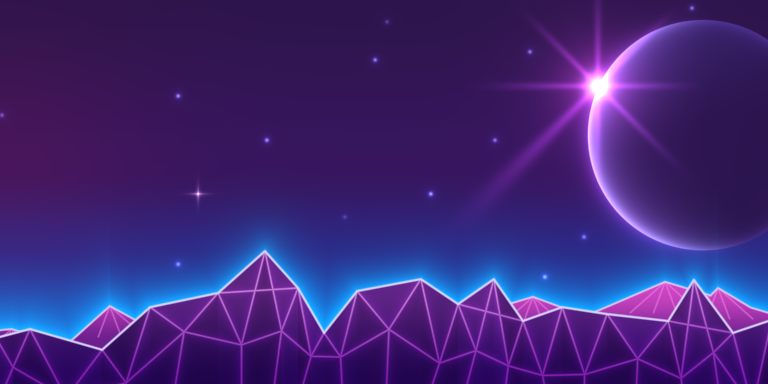
Write a Shadertoy shader that draws this background.

```glsl
// Neon night: a wireframe mountain range under a violet sky with an eclipsed planet.
// Peaks are a polyline whose facets and wires come from hashed inner vertices;
// the sky, planet rim, star flare and horizon glow are gradients and distance falloffs.

const vec2 ridge[19] = vec2[19](
    vec2(-.01, .12), vec2(.078, .143), vec2(.266, .089), vec2(.391, .2), vec2(.568, .237),
    vec2(.69, .346), vec2(.776, .25), vec2(.844, .133), vec2(.93, .242), vec2(1.096, .273),
    vec2(1.193, .208), vec2(1.286, .273), vec2(1.362, .164), vec2(1.464, .2), vec2(1.581, .182),
    vec2(1.74, .164), vec2(1.807, .271), vec2(1.909, .133), vec2(2.01, .167));

// Far peaks: apex position, left slope, right slope
const vec4 farPeaks[5] = vec4[5](
    vec4(.03, .143, .1, .3), vec4(.286, .203, .9, .55), vec4(1.388, .227, .3, .37),
    vec4(1.732, .266, .43, .3), vec4(1.87, .25, 1., .6));

// Stars: position, brightness
const vec3 stars[13] = vec3[13](
    vec3(.464, .75, .9), vec3(.695, .635, .9), vec3(.977, .844, .8), vec3(1.008, .943, .35),
    vec3(1.122, .495, 1.), vec3(1.289, .635, .7), vec3(1.38, .865, .7), vec3(.898, .435, .3),
    vec3(1.521, .383, .7), vec3(1.419, .279, .9), vec3(.464, .312, .8), vec3(1.802, .979, .7),
    vec3(.005, .7, .5));

float hash(float n) { return fract(sin(n * 127.1) * 43758.5453); }

float segment(vec2 p, vec2 a, vec2 b) {
    vec2 ab = b - a;
    return length(p - a - ab * clamp(dot(p - a, ab) / dot(ab, ab), 0., 1.));
}

float stroke(float d, float width) {
    float aa = 1. / iResolution.y;
    return 1. - smoothstep(width - aa, width + aa, d);
}

// Mesh vertex below ridge segment i
vec2 innerVertex(int i) {
    vec2 a = ridge[i], b = ridge[i + 1];
    return vec2((a.x + b.x) * .5, min(a.y, b.y) - .05 - .15 * hash(float(i) + 3.));
}

vec3 sky(vec2 p) {
    vec3 c = mix(vec3(.12, .32, .72), vec3(.17, .16, .53), smoothstep(.16, .36, p.y));
    c = mix(c, vec3(.215, .085, .37), smoothstep(.3, .57, p.y));
    c = mix(c, vec3(.18, .08, .3), smoothstep(.55, 1., p.y));
    return c + vec3(.07, 0., -.01) * exp(-dot(p - vec2(0, .55), p - vec2(0, .55)) * 7.);
}

vec3 planet(vec3 c, vec2 p) {
    vec2 q = p - vec2(1.831, .648);
    float inside = .3 - length(q);
    float facing = smoothstep(-.35, 1., dot(normalize(q + 1e-5), normalize(vec2(-1., -.15))));
    vec3 body = mix(vec3(.17, .08, .31), vec3(.25, .17, .48), smoothstep(.0, .3, q.y - q.x * .4) * .5);
    float depth = max(inside, 0.);
    body += vec3(.35, .27, .5) * facing * exp(-depth * 16.);
    body += vec3(.4, .42, .4) * facing * exp(-depth * 75.);
    body += vec3(.1, .08, .2) * exp(-depth * 60.);
    c += vec3(.25, .12, .35) * facing * exp(-abs(inside) * 50.);
    return mix(c, body, stroke(-inside, 0.));
}

vec3 flare(vec2 p) {
    vec2 q = p - vec2(1.557, .776);
    float d = length(q), rays = 0.;
    for (int k = 0; k < 8; k++) {
        float angle = float(k) * .7854;
        vec2 dir = vec2(cos(angle), sin(angle));
        float along = dot(q, dir), across = dot(q, vec2(-dir.y, dir.x));
        float reach = k == 5 ? .62 : .3 + .12 * hash(float(k));
        float width = .007 + (k == 5 ? .055 : .018) * max(along, 0.);
        rays += exp(-across * across / (width * width)) * step(0., along) * smoothstep(reach, 0., along);
    }
    return vec3(.36, .11, .42) * rays * .7 + vec3(.65, .2, .6) * exp(-d * 15.)
         + vec3(.9, .8, .9) * exp(-d * d * 1100.);
}

void mainImage(out vec4 fragColor, in vec2 fragCoord) {
    vec2 p = fragCoord / iResolution.y;
    vec3 c = sky(p);

    // Stars and one four-pointed sparkle
    for (int i = 0; i < 13; i++) {
        float d = length(p - stars[i].xy);
        c += stars[i].z * (vec3(.4, .45, .6) * exp(-d * d * 40000.) + vec3(.12, .1, .35) * exp(-d * 130.));
    }
    vec2 s = abs(p - vec2(.516, .495));
    c += vec3(.8, .6, .7) * (exp(-s.x * 350. - s.y * 75.) + exp(-s.y * 350. - s.x * 75.));

    c = planet(c, p);
    c += flare(p);

    // Far range: signed depth below its outline, plus wires fanning from each apex
    float farDepth = -1., farWire = 1.;
    for (int i = 0; i < 5; i++) {
        vec4 peak = farPeaks[i];
        float slope = p.x < peak.x ? peak.z : peak.w;
        farDepth = max(farDepth, (peak.y - slope * abs(p.x - peak.x) - p.y) / sqrt(1. + slope * slope));
        for (float lean = -.09; lean < .1; lean += .06)
            farWire = min(farWire, segment(p, peak.xy, peak.xy + vec2(lean, -.08)));
    }

    // Near range: outline, wires and facet shade
    float outline = 1., wire = 1., height = 0., shade = 0.;
    for (int i = 0; i < 18; i++) {
        vec2 a = ridge[i], b = ridge[i + 1], low = innerVertex(i);
        outline = min(outline, segment(p, a, b));
        wire = min(wire, min(segment(p, a, low), segment(p, b, low)));
        wire = min(wire, segment(p, low, vec2(low.x + .12 * hash(float(i)) - .06, -.1)));
        if (i < 17) wire = min(wire, segment(p, low, innerVertex(i + 1)));
        if (i > 0 && a.y - max(ridge[i - 1].y, b.y) > .06) wire = min(wire, segment(p, ridge[i - 1], b));
        if (p.x >= a.x && p.x < b.x) {
            height = mix(a.y, b.y, (p.x - a.x) / (b.x - a.x));
            vec2 top = p.x < low.x ? a : b;
            float fold = mix(top.y, low.y, (p.x - top.x) / (low.x - top.x));
            shade = hash(float(i) + (p.y > fold ? .3 : p.x < low.x ? .6 : .9));
        }
    }
    float nearDepth = p.y < height ? outline : -outline;

    // Blue halo above the skyline, then both ranges back to front
    float gap = max(-max(nearDepth, farDepth), 0.);
    c += vec3(-.06, .34, .32) * exp(-gap * 22.) + vec3(0., .1, .12) * exp(-gap * 90.);
    vec3 farColor = mix(vec3(.42, .12, .55), vec3(.8, .27, .76), smoothstep(.1, .25, p.y));
    farColor = mix(farColor, vec3(.95, .5, .9), .6 * stroke(farWire, .002));
    c = mix(c, farColor, stroke(-farDepth, 0.));
    c = mix(c, vec3(.95, .8, 1.), .85 * stroke(abs(farDepth), .0025));

    float lift = smoothstep(0., .27, p.y);
    vec3 nearColor = mix(vec3(.14, .02, .34), vec3(.36, .14, .5), lift) * (.85 + .3 * shade);
    vec3 wireColor = mix(vec3(.58, .14, .75), vec3(.87, .6, .9), lift);
    nearColor += vec3(.12, .02, .14) * exp(-wire * 90.);
    nearColor = mix(nearColor, wireColor, .8 * stroke(wire, .0022));
    c = mix(c, nearColor, stroke(-nearDepth, 0.));
    c = mix(c, vec3(.86, .84, 1.), .95 * stroke(outline, .003));
    fragColor = vec4(clamp(c, 0., 1.), 1.);
}
```
